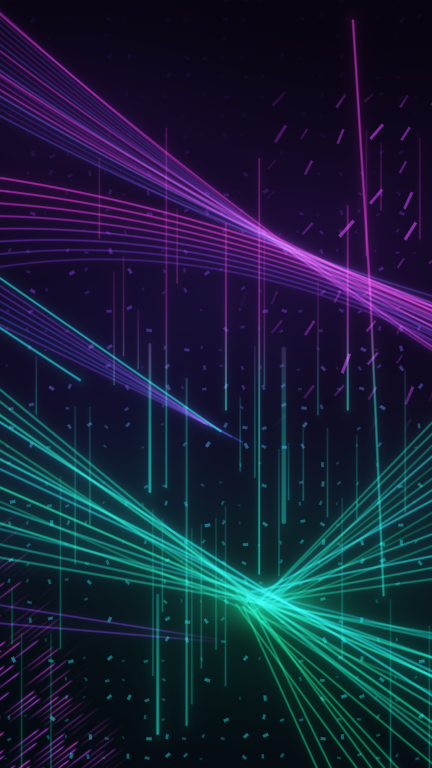
Write a WebGL 1 fragment shader that draws this background.

```glsl
precision highp float;
// Neon light trails: violet and teal beam fans crossing a dark space with streaks and debris.
uniform vec2 u_resolution;

float hash(float n) { return fract(sin(n * 127.1 + 3.7) * 4375.85); }
float hash2(vec2 c) { return fract(sin(dot(c, vec2(127.1, 311.7))) * 4375.85); }
mat2 rotation(float a) { return mat2(cos(a), sin(a), -sin(a), cos(a)); }

// Smooth core of half width w inside a soft halo
float ink(float d, float w) {
  float px = 1.0 / u_resolution.x;
  return 1.0 - smoothstep(max(0.0, w - px), w + px, d) + 0.16 * exp(-d / (w * 5.0));
}

float ray(vec2 p, vec2 a, vec2 b, float w) {
  vec2 ab = b - a;
  float t = clamp(dot(p - a, ab) / dot(ab, ab), 0.0, 1.0);
  return ink(length(p - a - ab * t), w);
}

// Full-width arc from height y0 at the left to y1 at the right
float strand(vec2 p, float y0, float y1, float bend) {
  float y = mix(y0, y1, p.x) + 4.0 * bend * p.x * (1.0 - p.x);
  float slope = y1 - y0 + 4.0 * bend * (1.0 - 2.0 * p.x);
  return ink(abs(p.y - y) / sqrt(1.0 + slope * slope), 0.0017);
}

// Vertical streak, brighter towards its lower end
float post(vec2 p, float x, float top, float low, float w) {
  float t = clamp((p.y - low) / (top - low), 0.0, 1.0);
  return ray(p, vec2(x, low), vec2(x, top), w) * mix(1.0, 0.45, t);
}

// One randomly turned chip per grid cell
float flakes(vec2 p, float cell, vec2 size, float angle, float spread) {
  vec2 id = floor(p / cell);
  float h = hash2(id), k = hash2(id + 17.3), px = 1.0 / u_resolution.x;
  vec2 q = p - (id + 0.3 + 0.4 * vec2(h, k)) * cell;
  q = abs(rotation(angle + spread * (k - 0.5)) * q) - size * (0.4 + 0.6 * h);
  return (1.0 - smoothstep(-0.5 * px, px, max(q.x, q.y))) * step(0.4, k) * (0.3 + 0.7 * h);
}

float glow(vec2 p, vec2 center, vec2 radius) {
  vec2 q = (p - center) / radius;
  return exp(-dot(q, q));
}

void main() {
  vec2 p = gl_FragCoord.xy / u_resolution.x;
  vec3 magenta = vec3(0.75, 0.13, 0.7), violet = vec3(0.36, 0.14, 0.75);
  vec3 blue = vec3(0.12, 0.25, 0.75), cyan = vec3(0.06, 0.75, 0.8), green = vec3(0.05, 0.8, 0.45);

  // Dark backdrop and coloured haze
  vec3 col = mix(vec3(0.015, 0.03, 0.055), vec3(0.045, 0.02, 0.09), smoothstep(0.1, 0.9, p.y));
  col *= 1.0 - 0.4 * smoothstep(1.4, 1.75, p.y);
  col += violet * 0.13 * glow(p, vec2(0.68, 1.18), vec2(0.4, 0.22));
  col += violet * 0.09 * glow(p, vec2(0.15, 1.5), vec2(0.35, 0.2));
  col += blue * 0.08 * glow(p, vec2(0.3, 0.95), vec2(0.4, 0.25));
  col += green * 0.13 * glow(p, vec2(0.65, 0.36), vec2(0.38, 0.22));
  col += cyan * 0.09 * glow(p, vec2(0.2, 0.6), vec2(0.35, 0.18));
  col += cyan * 0.07 * glow(p, vec2(0.95, 0.6), vec2(0.25, 0.2));

  // Drifting chips, and tilted dashes at the upper right
  vec3 chip = mix(cyan, violet, smoothstep(0.5, 1.1, p.y)) * (1.0 - 0.85 * smoothstep(1.1, 1.5, p.y));
  col += chip * 0.6 * flakes(p, 0.045, vec2(0.006, 0.003), 0.0, 6.0);
  float area = smoothstep(0.5, 0.85, p.x) * smoothstep(0.75, 0.95, p.y) * (1.0 - smoothstep(1.5, 1.6, p.y));
  col += mix(violet, magenta, 0.5) * area * flakes(p, 0.075, vec2(0.003, 0.024), 0.4, 0.9);

  // Vertical streaks: magenta above, teal below
  float posts = 0.0;
  for (int i = 0; i < 34; i++) {
    float n = float(i), top = 0.3 + 1.2 * hash(n + 40.0);
    posts += 0.4 * post(p, fract(n * 0.618 + 0.05), top, top - 0.12 - 0.3 * hash(n + 80.0), 0.0013);
  }
  posts += post(p, 0.6, 1.41, 0.45, 0.0015) + 0.6 * post(p, 0.657, 0.97, 0.57, 0.005);
  posts += post(p, 0.347, 0.98, 0.64, 0.003) + 0.7 * post(p, 0.432, 0.9, 0.1, 0.0025);
  posts += post(p, 0.523, 1.26, 0.83, 0.0015) + 0.6 * post(p, 0.385, 1.48, 0.65, 0.0015);
  posts += post(p, 0.365, 0.4, 0.08, 0.003) + post(p, 0.805, 1.3, 0.83, 0.0018);
  posts += ray(p, vec2(0.817, 1.73), vec2(0.857, 1.1), 0.0022);
  posts += 0.8 * ray(p, vec2(0.857, 1.1), vec2(0.888, 0.4), 0.0022);
  col += mix(mix(green, cyan, 0.6), magenta, smoothstep(0.8, 1.1, p.y)) * posts * 0.75;

  // Violet bundle sweeping down from the upper left
  for (int i = 0; i < 17; i++) {
    float n = float(i), f = n / 16.0, h = hash(n + 5.0);
    vec3 tint = mix(mix(violet, magenta, h), blue, 0.75 * step(0.6, hash(n + 9.0)));
    float line = strand(p, mix(1.75, 1.51, f), mix(0.97, 1.09, f) + 0.03 * (h - 0.5), -0.03);
    col += tint * line * (0.18 + 0.65 * h * h);
  }
  col += magenta * 0.6 * (strand(p, 1.745, 0.975, -0.025) + strand(p, 1.605, 1.06, -0.03));

  // Flatter magenta arcs meeting the bundle
  for (int i = 0; i < 8; i++) {
    float f = float(i) / 7.0;
    float line = strand(p, mix(1.366, 1.16, f), mix(1.07, 0.99, f), 0.035 + 0.045 * f);
    col += mix(magenta, violet, smoothstep(0.2, 0.8, f)) * line * mix(0.75, 0.35, f);
  }

  // Blue diagonals across the middle
  for (int i = 0; i < 7; i++) {
    float n = float(i), h = hash(n + 21.0), other = min(n, 1.0);
    float line = ray(p, vec2(0.0, 1.134 - 0.018 * n), vec2(0.57 - 0.1 * h, 0.75 + 0.05 * h), 0.0018);
    col += mix(cyan, mix(blue, violet, h), other) * line * mix(0.8, 0.4, other);
  }
  col += cyan * 0.8 * ray(p, vec2(0.0, 1.019), vec2(0.185, 0.898), 0.0022);

  // Teal fans that meet at the lower crossing
  for (int i = 0; i < 15; i++) {
    float n = float(i), f = n / 14.0, h = hash(n + 31.0), k = hash(n + 57.0);
    vec3 tint = mix(green, cyan, k);
    vec2 node = vec2(0.58, 0.36) + vec2(0.06, 0.05) * vec2(h, k);
    vec2 left = vec2(-0.01, mix(0.885, 0.49, f) + 0.02 * (k - 0.5));
    col += tint * ray(p, left, left + (node - left) * 1.75, 0.0024) * (0.3 + 0.6 * h);
    col += tint * ray(p, node, vec2(1.02, mix(0.82, 0.44, f)), 0.002) * (0.2 + 0.5 * k);
    vec2 low = vec2(mix(0.68, 1.15, f), -0.03);
    col += green * ray(p, node - vec2(0.06, 0.0), low, 0.0018) * 0.5 * step(0.45, h);
  }
  col += green * 0.4 * glow(p, vec2(0.62, 0.375), vec2(0.13, 0.05));

  // Violet trails and slanted sparks in the lower left
  col += violet * 0.5 * (1.0 - smoothstep(0.3, 0.55, p.x)) * (strand(p, 0.377, 0.22, 0.0) + strand(p, 0.335, 0.25, 0.0));
  vec2 q = rotation(-0.65) * p / vec2(0.1, 0.011);
  float row = floor(q.y), shift = q.x + hash(row), along = fract(shift);
  float spark = hash2(vec2(floor(shift), row));
  float dash = ink(abs(fract(q.y) - 0.5) * 0.011, 0.0012) * along * (1.0 - smoothstep(0.85, 1.0, along));
  float corner = 1.0 - smoothstep(0.2, 0.36, p.x + 0.5 * p.y + 0.08 * hash(row + 3.0));
  col += mix(violet, magenta, spark) * dash * corner * step(0.35, spark);

  gl_FragColor = vec4(1.0 - exp(-1.25 * col), 1.0);
}
```
